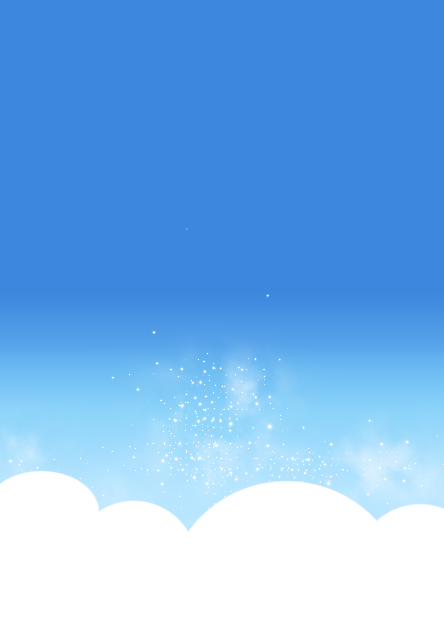
A WebGL 1 fragment shader for this background:

```glsl
precision highp float;
// A blue sky fading to pale cyan above rounded white clouds, with drifting mist
// and sparkling dust. The mist is fractal noise shaped by soft blobs; the
// sparkles are jittered points on hashed grids, thinned by similar blobs.
uniform vec2 u_resolution;

float hash(vec2 p) {
  vec3 q = fract(vec3(p.xyx) * vec3(0.1031, 0.1030, 0.0973));
  q += dot(q, q.yzx + 33.33);
  return fract((q.x + q.y) * q.z);
}

float noise(vec2 p) {
  vec2 i = floor(p), f = fract(p);
  f = f * f * (3.0 - 2.0 * f);
  return mix(mix(hash(i), hash(i + vec2(1, 0)), f.x),
             mix(hash(i + vec2(0, 1)), hash(i + vec2(1, 1)), f.x), f.y);
}

float fbm(vec2 p) {
  float sum = 0.0, gain = 0.5;
  for (int i = 0; i < 5; i++) {
    sum += gain * noise(p);
    p = mat2(1.6, 1.2, -1.2, 1.6) * p + 7.3;
    gain *= 0.5;
  }
  return sum;
}

// Soft elliptical falloff, 1 at the centre
float blob(vec2 p, vec2 centre, vec2 radius) {
  vec2 q = (p - centre) / radius;
  return exp(-dot(q, q));
}

float ellipse(vec2 p, vec2 centre, vec2 radius) {
  return (length((p - centre) / radius) - 1.0) * min(radius.x, radius.y);
}

vec3 skyColor(float y) {
  vec3 c = vec3(0.24, 0.53, 0.87);
  c = mix(c, vec3(0.32, 0.62, 0.91), smoothstep(0.55, 0.465, y));
  c = mix(c, vec3(0.43, 0.74, 0.95), smoothstep(0.48, 0.41, y));
  c = mix(c, vec3(0.55, 0.83, 0.98), smoothstep(0.43, 0.345, y));
  return mix(c, vec3(0.72, 0.90, 1.0), smoothstep(0.37, 0.21, y));
}

float mistAmount(vec2 p) {
  float shape = 0.55 * blob(p, vec2(0.34, 0.385), vec2(0.085, 0.055))
              + 0.65 * blob(p, vec2(0.34, 0.28), vec2(0.10, 0.085))
              + 0.40 * blob(p, vec2(0.405, 0.395), vec2(0.03, 0.035))
              + 0.75 * blob(p, vec2(0.59, 0.265), vec2(0.085, 0.06))
              + 0.75 * blob(p, vec2(0.02, 0.295), vec2(0.07, 0.045))
              + 0.35 * blob(p, vec2(0.17, 0.23), vec2(0.08, 0.035))
              + 0.30 * blob(p, vec2(0.69, 0.25), vec2(0.06, 0.05));
  return shape * smoothstep(0.2, 0.85, fbm(p * 24.0));
}

float dustDensity(vec2 p) {
  return 0.35 * blob(p, vec2(0.33, 0.385), vec2(0.08, 0.05))
       + 0.65 * blob(p, vec2(0.32, 0.29), vec2(0.085, 0.07))
       + 0.75 * blob(p, vec2(0.46, 0.27), vec2(0.065, 0.025))
       + 0.20 * blob(p, vec2(0.60, 0.28), vec2(0.07, 0.04))
       + 0.25 * blob(p, vec2(0.07, 0.26), vec2(0.07, 0.03));
}

float sparkles(vec2 p) {
  float light = 0.0, cells = 34.0;
  for (int i = 0; i < 4; i++) {
    vec2 id = floor(p * cells), seed = id + 57.0 * float(i);
    vec2 jitter = 0.28 + 0.44 * vec2(hash(seed + 11.7), hash(seed + 41.3));
    vec2 d = (fract(p * cells) - jitter) / cells;
    float lit = step(hash(seed + 83.1), dustDensity((id + 0.5) / cells));
    float size = (0.05 + 0.05 * hash(seed + 19.9)) / cells;
    float core = smoothstep(size * 1.4, size * 0.4, length(d));
    float halo = 0.35 * smoothstep(size * 3.0, 0.0, length(d));
    // Thin crossed rays, fading before the cell border
    float rays = exp(-abs(d.x * d.y) / (size * size * 0.12))
               * smoothstep(size * 3.0, 0.0, length(d));
    light += lit * (core + halo + 0.5 * rays) * (0.55 + 0.45 * hash(seed + 5.3));
    cells *= 1.5;
  }
  return min(light, 1.0);
}

float cloudDistance(vec2 p) {
  float d = p.y - 0.168;
  d = min(d, ellipse(p, vec2(0.065, 0.199), vec2(0.090, 0.065)));
  d = min(d, ellipse(p, vec2(0.2096, 0.1185), vec2(0.099)));
  d = min(d, ellipse(p, vec2(0.449, 0.0573), vec2(0.191)));
  return min(d, ellipse(p, vec2(0.6576, 0.1107), vec2(0.1016)));
}

void main() {
  // One unit is the canvas height; the width spans 0.695
  vec2 p = gl_FragCoord.xy / u_resolution * vec2(0.695, 1.0);
  float pixel = 1.0 / u_resolution.y;

  vec3 color = skyColor(p.y);
  color = mix(color, vec3(0.91, 0.96, 1.0), min(mistAmount(p), 0.8));
  color = mix(color, vec3(1.0), sparkles(p));
  color = mix(color, vec3(1.0), smoothstep(pixel, -pixel, cloudDistance(p)));
  gl_FragColor = vec4(color, 1.0);
}
```
